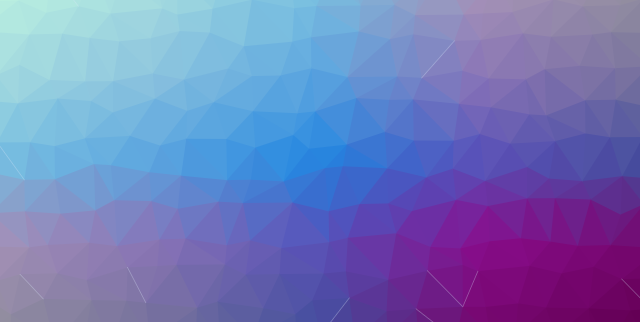
Write a WebGL 1 fragment shader that draws this background.

```glsl
precision highp float;
// Low-poly backdrop: flat triangles tinted by two crossed mint-blue-magenta ramps.

uniform vec2 u_resolution;

const float CELL = 0.1034;              // mesh spacing, in canvas heights
const vec2 ANCHOR = vec2(0.5, 0.566);   // canvas position of mesh node (0, 0)
const vec2 JITTER = vec2(0.66, 0.54);   // full range of node displacement, in cells
const float BLEND_POWER = 1.3;          // power mean used to blend the two ramps
const float SEAM_CHANCE = 0.035;        // share of cells with a pale hairline
const float SEAM_WIDTH = 0.022;         // hairline width, in cells
const float SEAM_ALPHA = 0.35;
const vec3 SEAM_COLOR = vec3(0.85, 0.9, 0.97);

// Ramp stops, left to right and top to bottom
const vec3 MINT = vec3(0.73, 0.94, 0.88);
const vec3 SKY = vec3(0.53, 0.75, 0.87);
const vec3 BLUE = vec3(0.13, 0.52, 0.88);
const vec3 MAGENTA = vec3(0.54, 0.05, 0.55);
const vec3 PLUM = vec3(0.39, 0.0, 0.33);

vec2 hash2(vec2 p) {
    vec2 q = vec2(dot(p, vec2(127.1, 311.7)), dot(p, vec2(269.5, 183.3)));
    return fract(sin(q) * 43758.5);
}

vec3 ramp(float t) {
    float s = clamp(t, 0.0, 1.0) * 4.0;
    vec3 c = mix(MINT, SKY, clamp(s, 0.0, 1.0));
    c = mix(c, BLUE, clamp(s - 1.0, 0.0, 1.0));
    c = mix(c, MAGENTA, clamp(s - 2.0, 0.0, 1.0));
    return mix(c, PLUM, clamp(s - 3.0, 0.0, 1.0));
}

// Blend of the horizontal and vertical ramps at a canvas position
vec3 fieldColor(vec2 uv) {
    vec3 across = pow(ramp(uv.x), vec3(BLEND_POWER));
    vec3 down = pow(ramp(1.0 - uv.y), vec3(BLEND_POWER));
    return pow(0.5 * (across + down), vec3(1.0 / BLEND_POWER));
}

vec2 node(vec2 id) {
    return id + (hash2(id) - 0.5) * JITTER;
}

// Signed distance to the line a-b, positive on its left
float leftOf(vec2 p, vec2 a, vec2 b) {
    vec2 e = normalize(b - a);
    return e.x * (p.y - a.y) - e.y * (p.x - a.x);
}

float segmentDistance(vec2 p, vec2 a, vec2 b) {
    vec2 e = b - a;
    float t = clamp(dot(p - a, e) / dot(e, e), 0.0, 1.0);
    return length(p - a - e * t);
}

// Flat triangle as premultiplied colour and antialiased coverage
vec4 facet(vec2 p, vec2 a, vec2 b, vec2 c, float pixel, vec2 cellToUv) {
    float d = min(leftOf(p, a, b), min(leftOf(p, b, c), leftOf(p, c, a)));
    float coverage = clamp(d / pixel + 0.5, 0.0, 1.0);
    vec2 centroid = (a + b + c) / 3.0;
    return vec4(fieldColor(ANCHOR + centroid * cellToUv), 1.0) * coverage;
}

void main() {
    vec2 uv = gl_FragCoord.xy / u_resolution;
    vec2 cellToUv = CELL * vec2(u_resolution.y / u_resolution.x, 1.0);
    vec2 p = (uv - ANCHOR) / cellToUv;
    float pixel = 1.0 / (CELL * u_resolution.y);

    vec4 sum = vec4(0.0);
    float seam = 0.0;
    for (int j = -1; j <= 1; j++) {
        for (int i = -1; i <= 1; i++) {
            vec2 id = floor(p) + vec2(float(i), float(j));
            vec2 a = node(id);
            vec2 b = node(id + vec2(1.0, 0.0));
            vec2 c = node(id + vec2(1.0, 1.0));
            vec2 d = node(id + vec2(0.0, 1.0));

            // Rotate the corners so that a-c is the shorter diagonal
            if (distance(b, d) < distance(a, c)) {
                vec2 first = a;
                a = b;
                b = c;
                c = d;
                d = first;
            }
            sum += facet(p, a, b, c, pixel, cellToUv);
            sum += facet(p, a, c, d, pixel, cellToUv);

            // Occasional hairline along the diagonal
            float chosen = step(hash2(id + 37.5).x, SEAM_CHANCE);
            float edge = segmentDistance(p, a, c) - 0.5 * SEAM_WIDTH;
            seam = max(seam, chosen * clamp(0.5 - edge / pixel, 0.0, 1.0));
        }
    }

    vec3 color = sum.rgb / max(sum.a, 0.001);
    gl_FragColor = vec4(mix(color, SEAM_COLOR, seam * SEAM_ALPHA), 1.0);
}
```
